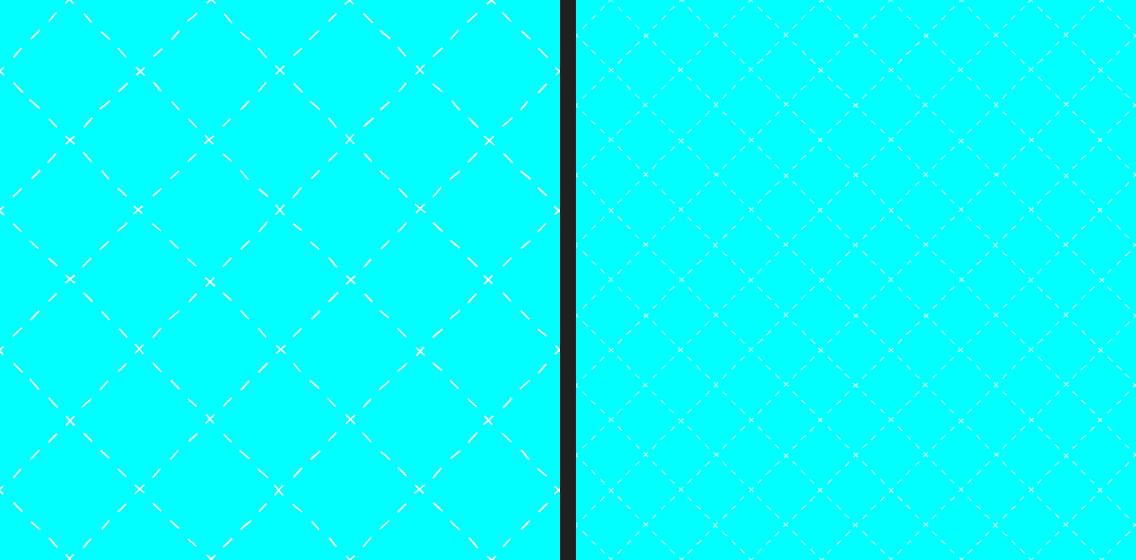
Left: one tile. Right: repeated 2 by 2.
Reproduce this pattern procedurally as a WebGL 2 fragment shader.

```glsl
#version 300 es
precision highp float;
// Diagonal lattice of hand-drawn white dashes with small crosses at the nodes, on cyan.

#define REPEATS 4.0          // diamonds across and down
#define DASHES 4.0           // strokes per diamond side, the node stroke included
#define HALF_LENGTH 0.062    // stroke half length, in diamond sides
#define HALF_WIDTH 0.0078    // stroke half width, in diamond sides
#define NODE_WOBBLE 0.014    // shift of the crosses
#define DASH_WOBBLE 0.010    // shift of the dashes
#define TILT 0.10            // largest stroke rotation, in radians
#define LENGTH_VARIATION 0.10
#define WIDTH_VARIATION 0.14
#define GROUND vec3(0.0, 1.0, 1.0)
#define INK vec3(1.0)

uniform vec2 u_resolution;
out vec4 fragColor;

uint mixBits(uint n) {
    n ^= n >> 16;
    n *= 0x7feb352du;
    n ^= n >> 15;
    n *= 0x846ca68bu;
    return n ^ (n >> 16);
}

// Four random values from -1 to 1 for a wrapped lattice site.
vec4 siteRandom(vec2 site, uint salt) {
    uint seed = mixBits(uint(site.x) + 1024u * uint(site.y) + 1048576u * salt);
    uvec4 bits;
    for (int i = 0; i < 4; i++) {
        seed = mixBits(seed + 747796405u);
        bits[i] = seed >> 8;
    }
    return vec4(bits) / 8388608.0 - 1.0;
}

float boxDistance(vec2 p, vec2 halfSize) {
    vec2 d = abs(p) - halfSize;
    return length(max(d, 0.0)) + min(max(d.x, d.y), 0.0);
}

// Distance to the nearest stroke; x runs across the line, y along it.
float strokeDistance(vec2 p, bool mirrored) {
    vec2 center = vec2(floor(p.x) + 0.5, round(p.y * DASHES) / DASHES);

    // Site index, wrapped at the canvas edges
    vec2 diagonal = mirrored ? center.yx : center;
    vec2 site = vec2(diagonal.x + diagonal.y, diagonal.x - diagonal.y) * DASHES;
    site = mod(round(site), REPEATS * DASHES * 2.0);

    // Both arms of a cross share one shift
    bool isNode = abs(fract(center.y) - 0.5) < 0.01;
    vec4 own = siteRandom(site, mirrored ? 2u : 1u);
    vec2 nodeShift = siteRandom(site, 3u).xy * NODE_WOBBLE;
    vec2 shift = isNode ? (mirrored ? nodeShift.yx : nodeShift)
                        : vec2(own.x * 0.6, own.y) * DASH_WOBBLE;

    // Hand-drawn tilt and size
    float angle = own.z * TILT;
    float c = cos(angle);
    float s = sin(angle);
    vec2 local = mat2(c, s, -s, c) * (p - center - shift);
    vec2 halfSize = vec2(HALF_WIDTH * (1.0 + WIDTH_VARIATION * own.x),
                         HALF_LENGTH * (1.0 + LENGTH_VARIATION * own.w));
    return boxDistance(local, halfSize);
}

void main() {
    // Diagonal axes: one unit is one diamond side
    vec2 p = gl_FragCoord.xy / u_resolution * REPEATS;
    vec2 diagonal = vec2(p.x + p.y, p.x - p.y);

    float d = min(strokeDistance(diagonal, false), strokeDistance(diagonal.yx, true));

    // One-pixel smooth edge
    float pixel = REPEATS * sqrt(2.0) / min(u_resolution.x, u_resolution.y);
    float coverage = clamp(0.5 - d / pixel, 0.0, 1.0);
    fragColor = vec4(mix(GROUND, INK, coverage), 1.0);
}
```
